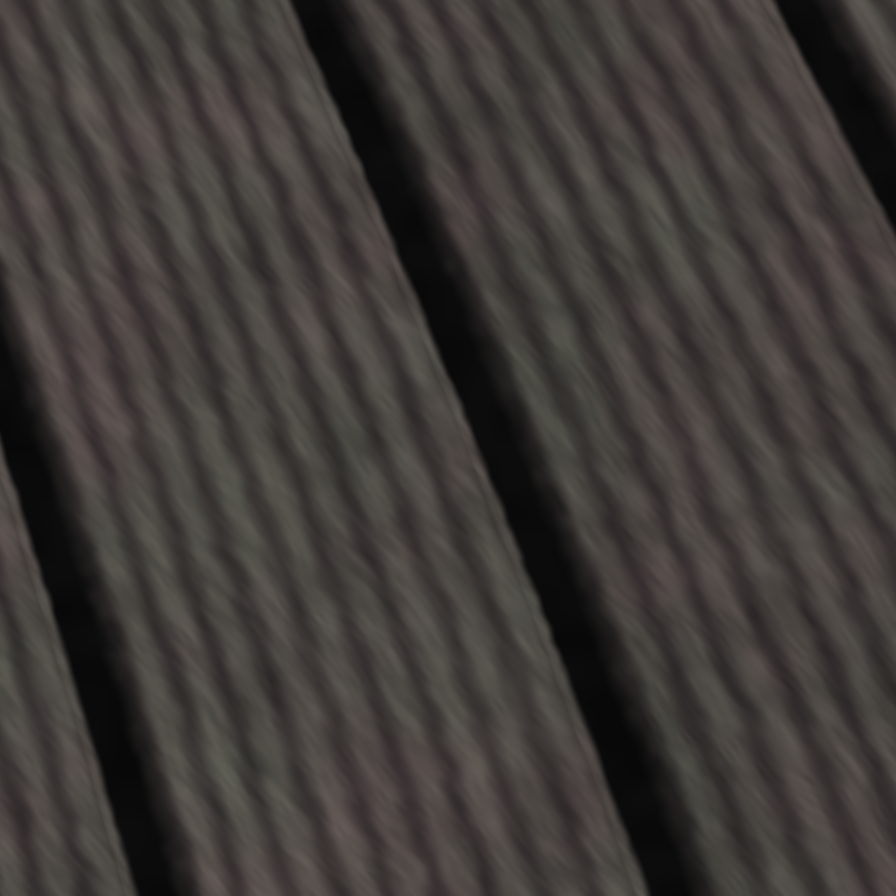
Write a three.js fragment shader that draws this texture.

```glsl
// Dark ribbed decking boards running diagonally, parted by deep shadow gaps.
// A gently fanned coordinate counts the boards; each is split into rounded
// ridges, then worn with slanted fibres, soft blotches and tint changes.

#define RIDGES 9.0
#define GAP 0.115
#define GROOVE_REACH 0.42
#define WOBBLE 0.16
#define FIBRE_STRENGTH 0.15
#define BLOTCH_STRENGTH 0.13
#define CREST_COLOUR vec3(0.326, 0.307, 0.288)
#define GROOVE_COLOUR vec3(0.188, 0.168, 0.166)
#define GAP_COLOUR vec3(0.042, 0.040, 0.042)

varying vec2 vUv;

float hash(vec2 p) {
  return fract(sin(dot(p, vec2(127.1, 311.7))) * 43758.5453);
}

float noise(vec2 p) {
  vec2 i = floor(p);
  vec2 f = fract(p);
  f = f * f * (3.0 - 2.0 * f);
  return mix(mix(hash(i), hash(i + vec2(1.0, 0.0)), f.x),
             mix(hash(i + vec2(0.0, 1.0)), hash(i + vec2(1.0, 1.0)), f.x), f.y);
}

float fbm(vec2 p) {
  float sum = 0.0;
  float weight = 0.5;
  for (int i = 0; i < 4; i++) {
    sum += weight * noise(p);
    p = p * 2.03 + 17.3;
    weight *= 0.5;
  }
  return sum / 0.9375;
}

// Board count across the slant; integers lie on the left edge of each gap.
float boardCoordinate(vec2 p) {
  float down = 1.0 - p.y;
  float edge = 0.322 + 0.401 * down + 0.04 * down * p.y;
  float q = (p.x - edge) / (0.513 + 0.085 * down);
  return q * (1.0 - 0.048 * q);
}

// Short streaks slanting down to the right, across the ridges.
float fibres(vec2 p) {
  vec2 along = normalize(vec2(0.62, -0.78));
  vec2 q = vec2(dot(p, along), dot(p, vec2(-along.y, along.x)));
  q.y += 0.012 * noise(p * 14.0);
  return 0.6 * noise(q * vec2(22.0, 105.0)) + 0.4 * noise(q * vec2(50.0, 210.0) + 31.0);
}

void main() {
  float s = boardCoordinate(vUv);
  float board = floor(s - 0.5 * GAP);
  float across = (fract(s - 0.5 * GAP) - 0.5 * GAP) / (1.0 - GAP);

  // Rounded ridges with slightly ragged grooves
  float ragged = noise(vUv * 34.0 + board * 7.0) - 0.5;
  float ridge = across * RIDGES + WOBBLE * ragged;
  float fromGroove = abs(fract(ridge + 0.5) - 0.5);
  float crest = smoothstep(0.0, GROOVE_REACH, fromGroove);
  float wear = fbm(vUv * vec2(9.0, 6.0) + board * 3.7);
  crest = mix(crest, 0.62, 0.1 + 0.3 * wear);
  // The outer flank beside the gap stays flat and lit
  crest = max(crest, 0.85 * smoothstep(0.955, 0.985, across));
  vec3 colour = mix(GROOVE_COLOUR, CREST_COLOUR, crest);

  // Fibres, blotches and a change of tone per ridge and per board
  float tone = 1.0 + FIBRE_STRENGTH * 2.0 * (fibres(vUv) - 0.5);
  tone += BLOTCH_STRENGTH * 2.0 * (fbm(vUv * 13.0 + 5.0) - 0.5);
  tone += 0.06 * (hash(vec2(floor(ridge), board)) - 0.5);
  tone += 0.05 * (hash(vec2(board, 4.0)) - 0.5);
  colour *= tone;

  // Faint drift between a greenish and a reddish grey
  float tint = fbm(vUv * 8.0 + 40.0) - 0.5;
  colour *= 1.0 + tint * vec3(0.10, -0.08, 0.02);

  // Gap: crisp on its left edge, soft shadow on its right
  float f = fract(s + 0.5) - 0.5;
  float roughEdge = 0.006 * (noise(vUv * 60.0) - 0.5);
  float gap = smoothstep(-0.010, 0.012, f + roughEdge)
            * (1.0 - smoothstep(0.070, 0.155, f + 2.0 * roughEdge));
  vec3 shadow = GAP_COLOUR * (0.75 + 0.5 * noise(vUv * 28.0));
  colour = mix(colour, shadow, gap);

  gl_FragColor = vec4(colour, 1.0);
}
```
